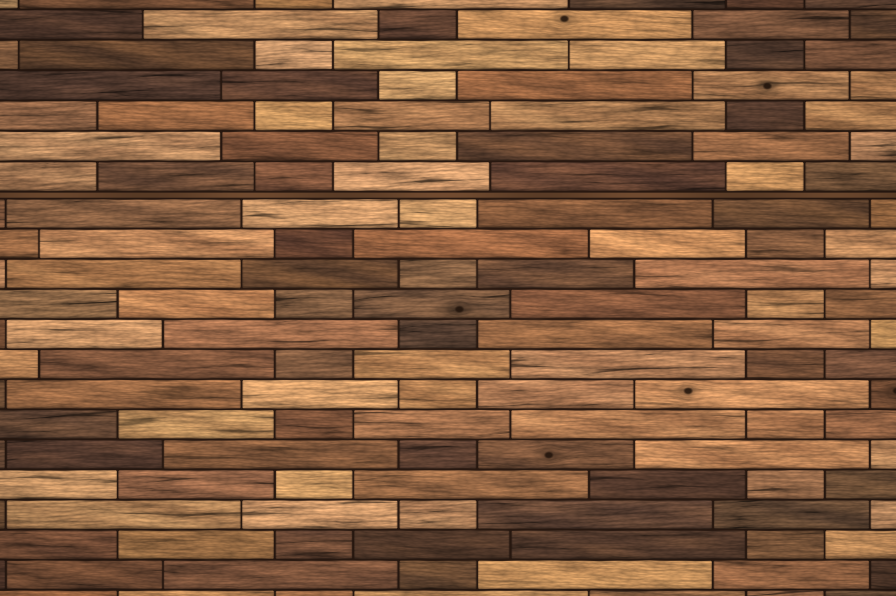
This texture is drawn by a Shadertoy shader. Its source:

```glsl
// Wall of rough reclaimed wood blocks in staggered rows, with a seam in the upper third.

float hash(vec2 p) {
    vec3 a = fract(vec3(p.xyx) * 0.1031);
    a += dot(a, a.yzx + 33.33);
    return fract((a.x + a.y) * a.z);
}

// Cellular noise: distance to the nearest scattered point
float cells(vec2 p) {
    vec2 cell = floor(p), f = p - cell;
    float nearest = 2.0;
    for (int j = -1; j <= 1; j++)
    for (int i = -1; i <= 1; i++) {
        vec2 o = vec2(i, j), c = cell + o;
        vec2 r = o + vec2(hash(c), hash(c + 57.0)) - f;
        nearest = min(nearest, dot(r, r));
    }
    return sqrt(nearest);
}

float boxDistance(vec2 p, vec2 halfSize, float radius) {
    vec2 d = abs(p) - halfSize + radius;
    return length(max(d, 0.0)) + min(max(d.x, d.y), 0.0) - radius;
}

// Wood tones from charred brown to pale tan
vec3 woodTone(float k) {
    vec3 c = mix(vec3(0.30, 0.205, 0.16), vec3(0.43, 0.29, 0.20), smoothstep(0.0, 0.28, k));
    c = mix(c, vec3(0.58, 0.395, 0.26), smoothstep(0.22, 0.62, k));
    return mix(c, vec3(0.74, 0.545, 0.36), smoothstep(0.58, 1.0, k));
}

void mainImage(out vec4 fragColor, in vec2 fragCoord) {
    vec2 uv = fragCoord / iResolution.xy;
    float pixel = 1.0 / iResolution.y;
    vec2 p = vec2(fragCoord.x, iResolution.y - fragCoord.y) * pixel;   // y runs down

    // Rows: two stacked sections, the upper one slid to the left
    bool upper = p.y < 0.3275;
    float pitch = upper ? 0.051 : 0.0505;
    float rowY = (p.y - (upper ? 0.0157 : 0.3333)) / pitch;
    float row = floor(rowY);
    float start = mod(row, 2.0) < 0.5 ? 0.0098 : -0.198;
    if (upper) start -= 0.034;

    // Each panel is six units long: blocks of 3 + 2 + 1 or 2 + 3 + 1
    const float unit = 0.1318;
    float x = (p.x - start) / unit;
    float panel = floor(x / 6.0);
    float along = x - panel * 6.0;
    float rowId = row + (upper ? 11.0 : 40.0);
    float cut = hash(vec2(rowId, panel + 5.0)) < 0.5 ? 2.0 : 3.0;
    float index = step(cut, along) + step(5.0, along);
    float lo = index < 0.5 ? 0.0 : (index < 1.5 ? cut : 5.0);
    float hi = index < 0.5 ? cut : (index < 1.5 ? 5.0 : 6.0);

    // Block coordinates and random traits
    vec2 id = vec2(rowId, panel * 3.0 + index + 20.0);
    float tone = hash(id + 3.0), seed = hash(id + 71.0), rough = hash(id + 133.0);
    vec2 halfSize = vec2((hi - lo) * unit, pitch) * 0.5;
    vec2 q = vec2((along - 0.5 * (lo + hi)) * unit, (rowY - row - 0.5) * pitch);

    // Knot: a rare dark hole that bends the grain around it
    vec2 k = q - halfSize * vec2(seed * 1.4 - 0.7, rough * 0.8 - 0.4);
    float hasKnot = step(0.95, hash(id + 211.0));
    float knotD = length(k * vec2(0.75, 1.0));
    float swirl = hasKnot * exp(-knotD * knotD * 4500.0);

    // Grain: long stretched cells over a slightly wavy, slanted path
    vec2 g = q + vec2(seed * 9.0, tone * 5.0);
    g.y += 0.0011 * sin(g.x * 21.0 + seed * 40.0) + 0.0005 * sin(g.x * 57.0 + q.y * 150.0);
    g.y += (rough - 0.5) * 0.07 * q.x - swirl * k.y * 0.6;
    float coarse = cells(g * vec2(7.0, 125.0));
    float fine = cells(g * vec2(19.0, 235.0));
    float fleck = cells(g * vec2(75.0, 290.0));
    float broad = sin(g.x * 13.0 + 2.0 * sin(g.y * 70.0)) + sin(g.x * 31.0 - g.y * 130.0);
    float shade = 1.03 + 0.035 * broad + (0.16 + 0.26 * rough) * (0.46 - coarse)
                + 0.32 * (0.46 - fine) + 0.2 * (0.46 - fleck);
    shade *= 1.0 - (0.12 + 0.38 * rough) * smoothstep(0.68, 0.92, coarse);

    // Hue drifts from reddish to golden, some blocks greyer
    vec3 color = woodTone(clamp(tone + 0.04 * broad, 0.0, 1.0)) * shade;
    color *= mix(vec3(1.02, 0.965, 0.96), vec3(0.99, 1.02, 0.95), seed);
    color = mix(color, vec3(dot(color, vec3(0.45, 0.4, 0.15))), 0.16 * rough);
    color *= 1.0 - 0.3 * swirl;
    color = mix(color, vec3(0.12, 0.07, 0.04),
                hasKnot * 0.85 * (1.0 - smoothstep(0.003, 0.007, knotD)));

    // Faintly lit upper edge, shaded lower edge, worn outline
    float wear = 0.0003 * sin(g.x * 37.0) + 0.0002 * sin(g.x * 113.0 + seed * 30.0);
    float d = boxDistance(q, halfSize - 0.0015, 0.0025) + wear;
    color *= 1.0 + 0.13 * exp(-max(q.y + halfSize.y - 0.002, 0.0) / 0.003);
    color *= 1.0 - 0.26 * exp(-max(halfSize.y - q.y - 0.002, 0.0) / 0.003);
    color *= 0.82 + 0.18 * smoothstep(0.0, 0.003, -d);
    vec3 gap = vec3(0.15, 0.09, 0.06);
    color = mix(color, gap, smoothstep(-0.7 * pixel, 0.7 * pixel, d));

    // Backing strip showing through the seam between sections
    float seam = abs(p.y - 0.3275);
    vec3 strip = vec3(0.42, 0.28, 0.18) * (0.9 + 0.1 * sin(p.x * 19.0));
    strip = mix(strip, gap, smoothstep(0.003, 0.0055, seam));
    color = mix(strip, color, smoothstep(0.0058 - pixel, 0.0058 + pixel, seam));

    // Gentle falloff of light toward the corners
    vec2 c = uv - 0.5;
    color *= 1.07 - 0.42 * dot(c, c);
    fragColor = vec4(clamp(color, 0.0, 1.0), 1.0);
}
```
